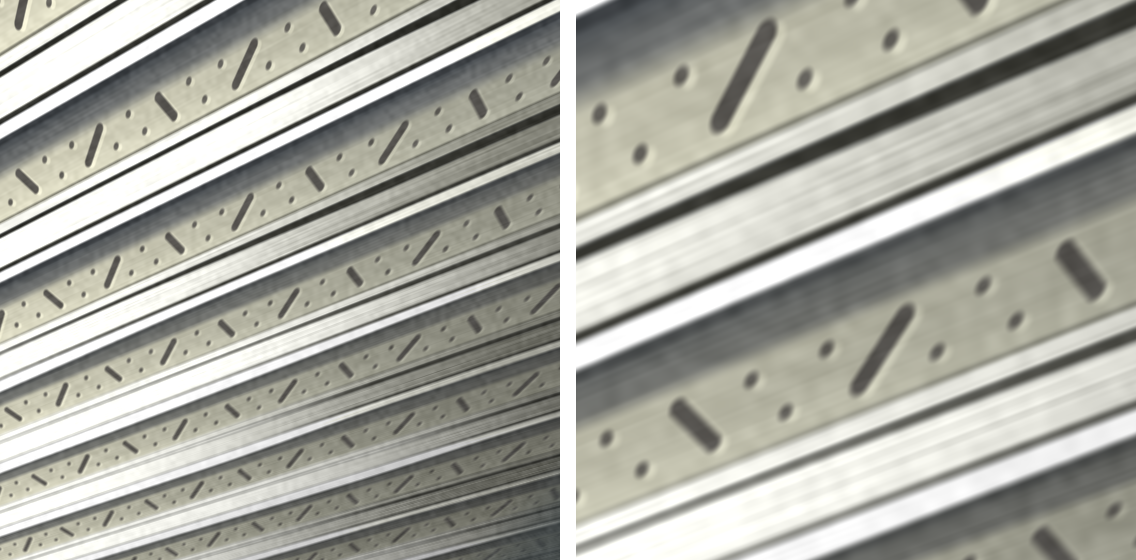
Left, the full canvas; right, a detail of the centre.
Give the GLSL for this texture, as a Shadertoy shader.

```glsl
// Perforated metal slats receding in perspective, with slots and zigzag holes.
// The canvas is projected onto the slat plane; each slat is a cross profile
// of plate, grooves, polished ribs and shadow, lit by glare from the left.

float hash(vec2 p) {
    return fract(sin(dot(p, vec2(12.9898, 78.233))) * 43758.5453);
}

float noise(vec2 p) {
    vec2 i = floor(p), f = fract(p);
    f = f * f * (3.0 - 2.0 * f);
    return mix(mix(hash(i), hash(i + vec2(1, 0)), f.x),
               mix(hash(i + vec2(0, 1)), hash(i + vec2(1, 1)), f.x), f.y);
}

// Soft-edged band between a and b
float band(float x, float a, float b, float soft) {
    return smoothstep(a - soft, a + soft, x) * (1.0 - smoothstep(b - soft, b + soft, x));
}

float segmentDistance(vec2 p, vec2 halfAxis) {
    float h = clamp(dot(p, halfAxis) / dot(halfAxis, halfAxis), -1.0, 1.0);
    return length(p - halfAxis * h);
}

// Slots leaning alternately, with three staggered holes between neighbours
float perforation(float along, float across, float soft) {
    const float aspect = 0.7;
    float slot = floor(along + 0.5);
    float lean = mod(slot, 2.0) < 0.5 ? -1.0 : 1.0;
    vec2 p = vec2((along - slot) * aspect, across);
    float radius = 0.033 - 0.003 * lean;
    float mark = 1.0 - smoothstep(-soft, soft, segmentDistance(p, vec2(0.07, 0.085 * lean)) - radius);

    float cell = floor(along);
    float side = mod(cell, 2.0) < 0.5 ? 1.0 : -1.0;
    for (int i = 0; i < 3; i++) {
        float stagger = i == 1 ? -side : side;
        vec2 hole = vec2((along - cell - 0.3 - 0.2 * float(i)) * aspect, across - 0.08 * stagger);
        mark = max(mark, 0.9 * (1.0 - smoothstep(-soft, soft, length(hole) - 0.024)));
    }
    return mark;
}

void mainImage(out vec4 fragColor, in vec2 fragCoord) {
    vec2 uv = fragCoord / iResolution.xy;
    float x = uv.x, y = 1.0 - uv.y;

    // Perspective: v counts slats downwards, u counts slots along a slat
    float depth = 1.939 - y;
    float v = 9.47 * (1.0 + 0.338 * x) / depth - 4.96;
    float u = 14.32 * x / depth;
    float row = floor(v + 0.2);
    float f = v - row;
    float soft = 0.0032 * (v + 4.96) / depth;

    // Slots step sideways from slat to slat, a little unevenly
    float k = row - 1.0;
    float shift = 1.43 + 0.833 * k - 0.39 * sin(2.1 * abs(k)) * exp(-0.15 * k * k);
    float along = u - shift - 0.5 * f;

    // Lighting: polished parts burn out at the left, far corner falls dark
    float dull = mod(row, 2.0) < 0.5 ? 0.17 : -0.08;
    float glare = 1.0 - smoothstep(0.3, 1.15, x + dull + 0.08 * (hash(vec2(row, 3.0)) - 0.5));
    float flood = smoothstep(0.2, 0.8, glare) * smoothstep(0.5, 0.8, y);
    float low = smoothstep(0.4, 0.8, y + 0.35 * x);
    float dim = smoothstep(0.9, 2.0, x + y);
    float streak = noise(vec2(u * 0.8, v * 70.0)) - 0.5;

    vec3 shadow = mix(vec3(0.25, 0.27, 0.29), vec3(0.42, 0.43, 0.43), smoothstep(0.64, 0.8, f));
    shadow = mix(shadow, vec3(0.47, 0.47, 0.44), 0.6 * low);
    vec3 groove = mix(vec3(0.17, 0.17, 0.15), vec3(0.36, 0.36, 0.33), 0.5 * low);
    groove = mix(groove, vec3(0.98, 0.98, 0.95), flood * 0.9);
    vec3 polish = mix(vec3(0.62, 0.62, 0.57), vec3(1.05, 1.05, 1.02), glare);
    polish += 0.10 * streak * (1.0 - flood);

    // Plate, shaded under the slat above, with its perforations
    vec3 plate = mix(vec3(0.85, 0.84, 0.75), vec3(0.66, 0.66, 0.60), smoothstep(0.1, 1.1, x + 0.45 * y));
    plate *= 0.97 + 0.6 * max(f, 0.0);
    float shadeEnd = mix(-0.07, -0.13, low);
    plate = mix(mix(vec3(0.42, 0.43, 0.43), vec3(0.47, 0.47, 0.44), 0.6 * low),
                plate, smoothstep(-0.2, shadeEnd, f));
    float mark = perforation(along, f, soft);
    float lip = perforation(along - 0.045, f - 0.02, soft);
    plate *= 1.0 + 0.13 * lip * (1.0 - mark);
    plate = mix(plate, vec3(0.29, 0.28, 0.27) + 0.1 * dim, 0.9 * mark);

    // Cross profile from the plate down to the shadow
    float grooveEnd = mix(0.36, 0.30, max(glare, 0.7 * low));
    float shadowStart = mix(0.645, 0.70, flood);
    vec3 color = mix(plate, shadow, smoothstep(0.2 - soft, 0.2 + soft, f));
    color = mix(color, groove, 0.55 * band(f, 0.175, 0.195, soft));
    color = mix(color, polish * 0.97, band(f, 0.195, 0.27, soft));
    color = mix(color, groove, band(f, 0.27, grooveEnd, soft));
    color = mix(color, polish * mix(0.9, 1.0, glare), band(f, grooveEnd, 0.54, soft));
    color = mix(color, groove, 0.95 * band(f, 0.525, 0.56, soft));
    color = mix(color, min(polish + 0.25, 1.02), band(f, 0.56, shadowStart, soft));
    color = mix(color, vec3(0.18, 0.19, 0.20), (0.5 - 0.2 * low) * band(f, shadowStart, shadowStart + 0.04, soft));

    // Falloff and fine mottling
    color *= 1.0 - 0.36 * dim;
    color = mix(color, vec3(0.25, 0.28, 0.29), 0.7 * smoothstep(1.78, 1.97, x + y));
    color += 0.06 * (noise(uv * 110.0) - 0.5) + 0.03 * streak;
    fragColor = vec4(clamp(color, 0.0, 1.0), 1.0);
}
```
